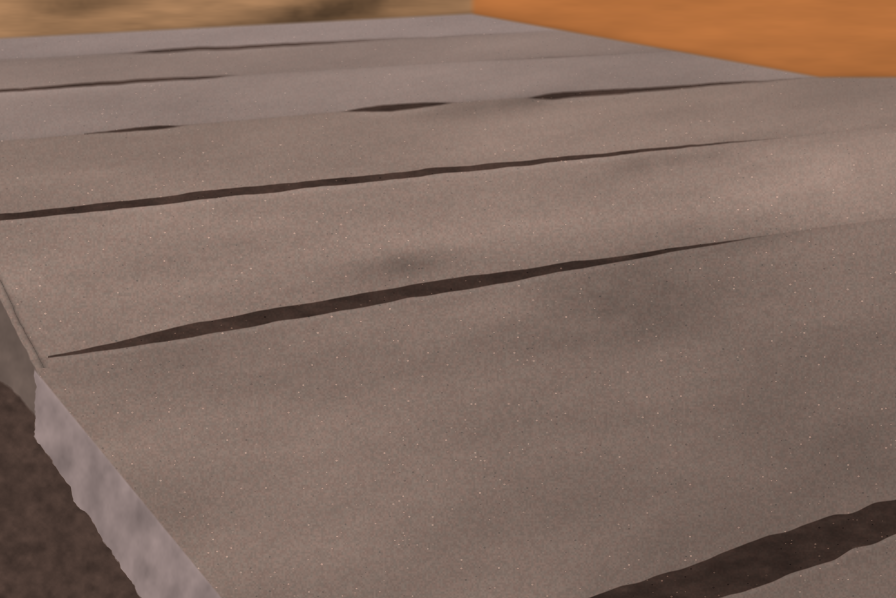
Give the GLSL for this texture, as a WebGL 1 fragment shader.

```glsl
precision highp float;
// Weathered slate boards receding to a timber wall, with dark gaps and a chipped front corner.
uniform vec2 u_resolution;

#define SLATE vec3(0.525, 0.447, 0.408)
#define GAP_COLOR vec3(0.262, 0.200, 0.175)
#define FLOOR_COLOR vec3(0.285, 0.222, 0.195)
#define FACE_COLOR vec3(0.545, 0.478, 0.465)
#define TAN_WOOD vec3(0.650, 0.490, 0.350)
#define ORANGE_WOOD vec3(0.705, 0.437, 0.240)
#define GRAIN 0.105
#define SMEAR 0.12
#define SPECK_DENSITY 0.07

float hash(vec2 p) {
  vec3 q = fract(vec3(p.xyx) * 0.1031);
  q += dot(q, q.yzx + 33.33);
  return fract((q.x + q.y) * q.z);
}

float noise(vec2 p) {
  vec2 i = floor(p), f = fract(p);
  f = f * f * (3.0 - 2.0 * f);
  return mix(mix(hash(i), hash(i + vec2(1, 0)), f.x),
             mix(hash(i + vec2(0, 1)), hash(i + vec2(1, 1)), f.x), f.y);
}

float fbm(vec2 p) {
  float sum = 0.0, amp = 0.5;
  for (int i = 0; i < 4; i++) {
    sum += amp * noise(p);
    p = p * 2.03 + 17.0;
    amp *= 0.5;
  }
  return sum;
}

// 1 where d is negative, with a soft border
float inside(float d, float soft) { return 1.0 - smoothstep(-soft, soft, d); }

// Soft elliptical stain, slanted along the boards
float stain(vec2 p, vec2 center, vec2 radius) {
  vec2 q = p - center;
  q.y -= 0.15 * q.x;
  q /= radius;
  return exp(-dot(q, q)) * (0.3 + 1.4 * fbm(p * 18.0));
}

// Lays a board below the seam running from ends.xy to ends.zw, with a tapered gap
void layBoard(inout vec3 col, vec2 p, vec4 ends, float bend, float width, vec3 tone, float soft) {
  float t = (p.x - ends.x) / (ends.z - ends.x);
  float wobble = (fbm(vec2(p.x * 15.0, ends.y * 50.0)) - 0.47) * 0.005;
  float d = p.y - mix(ends.y, ends.w, t) - bend * 4.0 * t * (1.0 - t) - wobble;
  float halfGap = width * smoothstep(-0.08, 0.26, t) * (1.0 - smoothstep(0.45, 1.05, t));
  halfGap *= step(0.0, t) * step(t, 1.0) * (0.85 + 0.3 * noise(vec2(p.x * 28.0, ends.w * 40.0)));
  // Far gaps break up into separate stretches
  float stretches = smoothstep(0.2, 0.6, noise(vec2(p.x * 6.0, ends.y * 31.0)));
  halfGap *= mix(1.0, stretches, smoothstep(0.74, 0.80, p.y));
  col = mix(col, tone, inside(d, soft));
  col *= 1.0 - 0.05 * exp(-abs(d) / 0.006);
  float rim = d + halfGap + 0.004;
  col += 0.03 * exp(-rim * rim / 0.00002) * smoothstep(0.0, 0.004, halfGap);
  float gap = inside(abs(d) - halfGap, soft) * smoothstep(0.0, 0.002, halfGap);
  vec3 depth = GAP_COLOR * (0.75 + 0.5 * fbm(p * vec2(25.0, 70.0)));
  col = mix(col, depth, gap);
}

void main() {
  vec2 p = gl_FragCoord.xy / u_resolution * vec2(1.5, 1.0);
  float aa = 1.0 / u_resolution.y;
  float soft = aa + 0.003 * smoothstep(0.70, 1.0, p.y);

  // Boards, from far to near
  vec3 col = SLATE * vec3(1.11, 1.14, 1.19);
  layBoard(col, p, vec4(-0.3, 0.882, 0.98, 0.950), 0.002, 0.0022, SLATE * vec3(1.03, 1.04, 1.06), soft);
  layBoard(col, p, vec4(-0.2, 0.833, 1.14, 0.915), 0.005, 0.0025, SLATE * vec3(1.07, 1.09, 1.12), soft);
  layBoard(col, p, vec4(0.14, 0.776, 1.42, 0.873), 0.005, 0.0062, SLATE * 1.03, soft);
  layBoard(col, p, vec4(-0.3, 0.604, 1.43, 0.782), 0.003, 0.0062, SLATE * 1.05, soft);
  layBoard(col, p, vec4(0.08, 0.402, 1.32, 0.611), 0.007, 0.0112, SLATE * 0.98, soft);
  layBoard(col, p, vec4(0.50, -0.201, 2.20, 0.372), 0.0, 0.037, SLATE * 0.98, soft);

  // Broad light, streaks and stains
  float depthScale = mix(1.0, 2.2, p.y);
  float streaks = fbm(vec2(p.x * 3.5, (p.y - 0.15 * p.x) * 7.0 * depthScale));
  float light = 1.0 + SMEAR * (streaks - 0.47) * 2.0;
  light -= 0.13 * smoothstep(0.4, 1.4, p.x) * (1.0 - smoothstep(0.3, 0.75, p.y));
  light += 0.10 * stain(p, vec2(1.42, 0.71), vec2(0.22, 0.06));
  light -= 0.15 * stain(p, vec2(1.06, 0.49), vec2(0.16, 0.06));
  light -= 0.14 * stain(p, vec2(0.67, 0.555), vec2(0.08, 0.024));
  light -= 0.15 * stain(p, vec2(1.11, 0.73), vec2(0.12, 0.017));
  light -= 0.12 * stain(p, vec2(0.85, 0.825), vec2(0.14, 0.015));
  col *= light;

  // Fine tinted grain and pale mineral specks of uneven size
  float focus = 1.0 - 0.75 * smoothstep(0.55, 0.95, p.y);
  float grain = noise(p * 330.0) + 0.35 * noise(p * 150.0 + 8.0) - 0.67;
  float tint = noise(p * 230.0 + 40.0) - 0.5;
  col *= 1.0 + GRAIN * focus * (grain + tint * vec3(0.35, -0.15, -0.2));
  vec2 grid = p * vec2(125.0, 150.0);
  vec2 cell = floor(grid);
  vec2 spot = vec2(hash(cell + 3.0), hash(cell + 71.0)) * 0.4 + 0.3;
  float chance = hash(cell + 31.0);
  float size = mix(0.10, 0.24, hash(cell + 13.0));
  float speck = inside(length(fract(grid) - spot) - size, 0.14);
  float strength = 1.0 - smoothstep(0.0, SPECK_DENSITY, chance);
  float pit = step(0.975, chance);
  col += vec3(0.18, 0.14, 0.12) * speck * (strength - 0.4 * pit) * focus;

  // Broken ends of the boards and the dark floor at the left
  float chips = fbm(p * 32.0) - 0.47;
  float mottled = 0.80 + 0.4 * fbm(p * vec2(38.0, 22.0));
  vec3 ground = FLOOR_COLOR * (0.74 + 0.53 * fbm(p * 60.0));
  float backEdge = p.y - 0.502 + 2.0 * p.x + chips * 0.02;
  float ledge = inside(p.y - 0.365 + p.x + chips * 0.02, 0.004);
  vec3 backFace = mix(SLATE * 0.78 * mottled, ground, ledge);
  col *= 1.0 - 0.30 * exp(-abs(backEdge - 0.03) / 0.006) * step(0.385, p.y);
  col = mix(col, backFace, inside(backEdge, 0.004) * step(0.3, p.y));
  float topEdge = 0.055 + 0.82 * (0.385 - p.y);
  float outerEdge = 0.058 + 0.66 * max(0.27 - p.y, 0.0) + chips * 0.022;
  float below = inside(p.y - 0.385, aa);
  float fromEdge = p.x - topEdge;
  float outer = inside(p.x - outerEdge, 0.002);
  vec3 face = FACE_COLOR * mottled * (1.0 + 0.10 * exp(-abs(fromEdge) / 0.008));
  col = mix(col, face, below * inside(fromEdge, 0.003) * (1.0 - outer));
  col = mix(col, backFace, below * outer);

  // Timber wall behind the boards
  float horizon = min(0.936 + 0.052 * p.x, max(0.977 - 0.182 * (p.x - 0.79), 0.871));
  float woodGrain = fbm(vec2(p.x * 7.0, p.y * 40.0));
  vec3 tanWood = TAN_WOOD * (0.75 + 0.52 * woodGrain);
  float knots = stain(p, vec2(0.56, 0.985), vec2(0.13, 0.025)) + 0.6 * stain(p, vec2(0.12, 0.99), vec2(0.12, 0.02));
  tanWood *= 1.0 - 0.45 * clamp(knots, 0.0, 1.0);
  vec3 orangeWood = ORANGE_WOOD * (0.90 + 0.21 * woodGrain);
  vec3 wall = mix(tanWood, orangeWood, smoothstep(0.783, 0.799, p.x));
  wall *= 1.0 - 0.18 * exp(-max(p.y - horizon, 0.0) / 0.007);
  col = mix(col, wall, inside(horizon - p.y, 0.004));

  gl_FragColor = vec4(clamp(col, 0.0, 1.0), 1.0);
}
```
